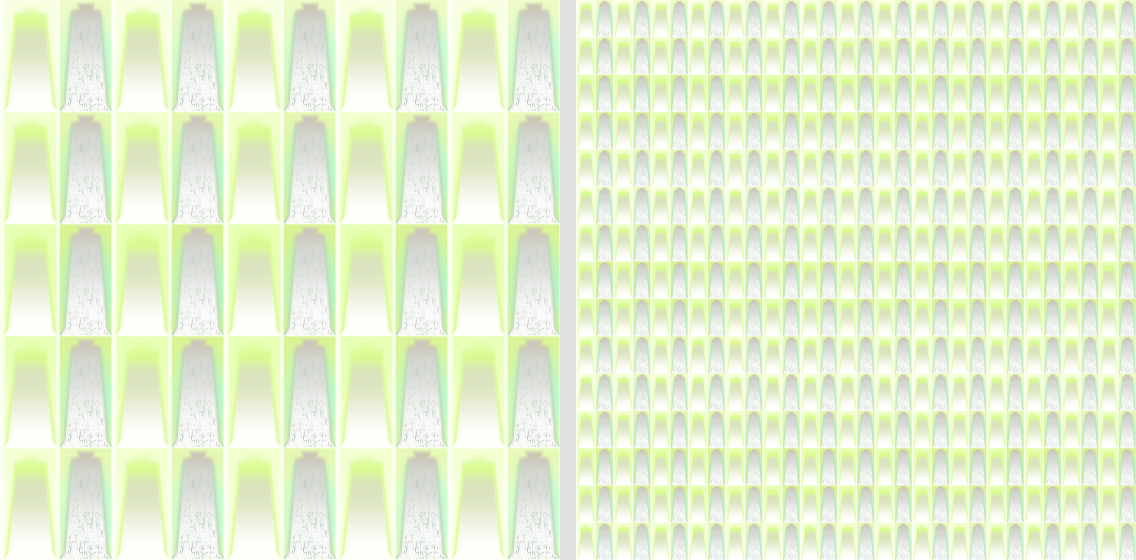
Left, the tile; right, the same tile 3 across and 3 down.
A WebGL 1 fragment shader for this pattern:

```glsl
precision highp float;

uniform vec2 u_resolution;

#define REPEATS 5.0
#define PLAIN_CENTER 0.273
#define WORN_CENTER 0.768
#define FLARE 0.032
#define SCRATCH_SCALE vec2(95.0, 38.0)
#define WEAR 0.5
#define PAPER vec3(0.985, 1.0, 0.955)
#define LIME vec3(0.85, 0.985, 0.57)
#define MINT vec3(0.73, 0.955, 0.75)

const float TAU = 6.2831853;

float hash(vec2 p) {
  vec3 q = fract(vec3(p.xyx) * 0.1031);
  q += dot(q, q.yzx + 33.33);
  return fract((q.x + q.y) * q.z);
}

float noise(vec2 p) {
  vec2 i = floor(p), f = fract(p);
  f = f * f * (3.0 - 2.0 * f);
  return mix(mix(hash(i), hash(i + vec2(1.0, 0.0)), f.x),
             mix(hash(i + vec2(0.0, 1.0)), hash(i + 1.0), f.x), f.y);
}

// Soft vertical strip between two x positions
float strip(float x, float left, float right, float soft) {
  return smoothstep(left - soft, left + soft, x) *
         (1.0 - smoothstep(right - soft, right + soft, x));
}

// Approximate inner distance of a tapered tower with a stepped cap; p.y runs down
float tower(vec2 p, float topHalf, float baseHalf, float capTop) {
  float x = abs(p.x);
  float halfWidth = mix(topHalf, baseHalf, (p.y - 0.1) / 0.83)
                  + FLARE * smoothstep(0.92, 1.0, p.y);
  float body = min(halfWidth - x, p.y - capTop - 0.064);
  float step1 = min(topHalf - 0.022 - x, p.y - capTop - 0.052);
  float cap = min(0.066 - x, p.y - capTop);
  return max(body, max(step1, cap));
}

float bell(float d, float width) {
  return exp(-d * d / (width * width));
}

// Curly hairlines, long vertical grooves and specks, denser toward the base
float scratches(vec2 p) {
  vec2 q = p * SCRATCH_SCALE + 20.0;
  float curl = 1.0 - smoothstep(0.02, 0.10, abs(noise(q * 0.8) - 0.5));
  curl *= smoothstep(0.48, 0.72, noise(q * 0.33 + 7.0));
  float groove = smoothstep(0.76, 0.92, noise(q * vec2(1.5, 0.28) + 41.0));
  float speck = smoothstep(0.77, 0.95, noise(q * vec2(1.7, 2.4) + 83.0));
  float low = smoothstep(0.3, 0.75, p.y);
  return clamp(curl * mix(0.2, 1.0, low) + groove * mix(0.65, 0.4, low)
             + speck * smoothstep(0.5, 0.95, p.y), 0.0, 1.0);
}

void main() {
  vec2 uv = gl_FragCoord.xy / u_resolution;
  vec2 cell = fract(uv * REPEATS);
  cell.y = 1.0 - cell.y;
  float aa = max(REPEATS / u_resolution.y, 0.004);

  // Colour strength swells toward the middle rows and wraps at the edges
  float lush = 0.5 - 0.5 * cos(TAU * uv.y);
  lush = clamp(lush + 0.06 * sin(TAU * uv.x - 1.0), 0.0, 1.0);

  // Plain panel
  vec2 p = cell - vec2(PLAIN_CENTER, 0.0);
  float d = tower(p, 0.132, 0.207, 0.065);
  vec3 plain = mix(vec3(0.975, 1.0, 0.88), vec3(0.90, 1.0, 0.69), lush);
  plain = mix(plain, vec3(0.93, 1.0, 0.76), 0.25 * cell.y);
  vec3 fill = mix(LIME, vec3(0.855, 0.89, 0.74), smoothstep(0.16, 0.35, cell.y));
  fill = mix(fill, vec3(0.995, 1.0, 0.985), smoothstep(0.35, 0.93, cell.y));
  float fadeIn = smoothstep(0.06, 0.18, cell.y);
  plain = mix(plain, fill, smoothstep(-0.012, 0.025, d) * mix(0.3, 1.0, fadeIn));
  plain = mix(plain, LIME, bell(d, 0.014) * mix(0.15, 0.8, fadeIn));

  // Worn panel backdrop: lime at the ends, mint along the middle
  p = cell - vec2(WORN_CENTER, 0.0);
  d = tower(p, 0.127, 0.19, 0.036);
  vec3 backdrop = mix(vec3(0.925, 0.985, 0.77), vec3(0.845, 0.95, 0.57), lush);
  float mintiness = smoothstep(0.08, 0.5, cell.y) * (1.0 - smoothstep(0.65, 1.0, cell.y));
  mintiness *= mix(0.5, 1.0, smoothstep(-0.22, 0.12, p.x));
  backdrop = mix(backdrop, mix(vec3(0.80, 0.99, 0.85), MINT, lush), mintiness);
  backdrop = mix(backdrop, MINT * 0.96, 0.6 * bell(d, 0.03) * fadeIn);

  // Worn stone
  vec3 stone = mix(vec3(0.80, 0.78, 0.73), vec3(0.83, 0.84, 0.82),
                   smoothstep(0.06, 0.25, cell.y));
  stone = mix(stone, vec3(0.97, 0.975, 0.97), smoothstep(0.2, 0.82, cell.y));
  float grain = noise(p * vec2(110.0, 9.0) + 60.0) - 0.5;
  stone += 0.035 * grain * smoothstep(0.08, 0.2, cell.y);
  float wear = scratches(p) * smoothstep(0.012, 0.035, d) * smoothstep(0.1, 0.3, cell.y);
  vec3 mark = mix(vec3(0.60, 0.62, 0.60), vec3(0.58, 0.76, 0.60), noise(p * 24.0 + 90.0));
  stone = mix(stone, mark, wear * WEAR * mix(1.15, 0.8, lush));
  vec3 worn = mix(backdrop, stone, smoothstep(-aa, aa * 2.0, d));
  vec3 rim = mix(vec3(0.82, 0.80, 0.68), vec3(0.74, 0.83, 0.71), fadeIn);
  worn = mix(worn, rim, 0.6 * bell(d, 0.012));

  // Panels on pale paper, with a thin gap under each row
  vec3 paper = mix(PAPER, vec3(0.965, 1.0, 0.89), 0.5 * lush);
  float row = strip(cell.y, 0.003, 0.993, aa);
  vec3 color = mix(paper, plain, strip(cell.x, 0.040, 0.503, aa) * row);
  color = mix(color, worn, strip(cell.x, 0.533, 0.995, aa) * row);
  gl_FragColor = vec4(clamp(color, 0.0, 1.0), 1.0);
}
```
